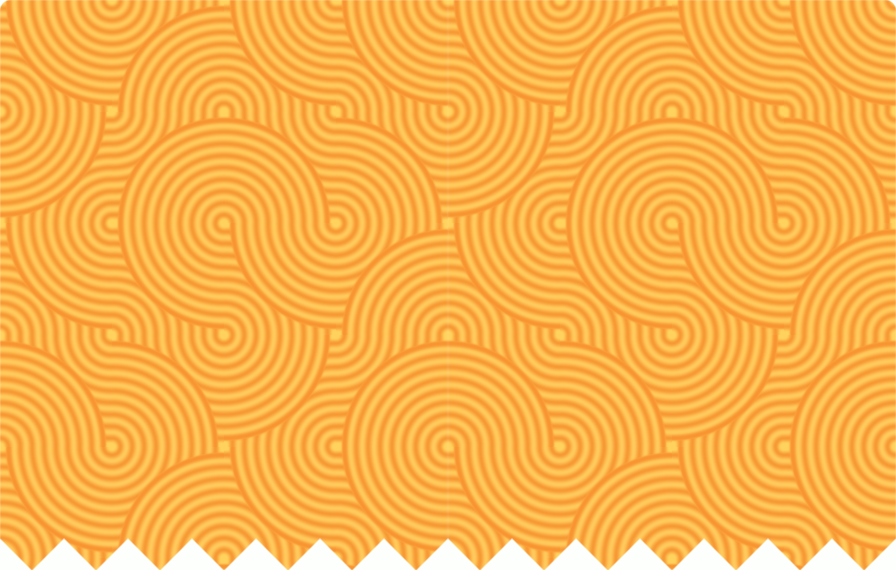
This pattern is drawn by a WebGL 2 fragment shader. Its source:

```glsl
#version 300 es
precision highp float;
// Interlocking ringed swirls in orange, with a pinked white lower edge.
// Each square cell holds quarter rings about one chosen corner; rings about
// the opposite corner fill what is left. The layout repeats every 4 cells.

uniform vec2 u_resolution;
out vec4 outColor;

const float TAU = 6.2831853;
const vec2 CELLS_PER_WIDTH = vec2(8.0, 8.025);
const float RINGS = 8.0;          // ridges between first and last groove
const float DOT_RADIUS = 0.075;   // first groove, in cells
const float RING_STEP = (1.0 - 2.0 * DOT_RADIUS) / RINGS;
const float TEETH = 14.0;         // zigzag teeth across the width
const float TOOTH_HEIGHT = 0.0352;
const float CORNER_RADIUS = 0.012;

const vec3 GROOVE = vec3(0.968, 0.598, 0.205);
const vec3 RIDGE = vec3(1.000, 0.790, 0.357);
const vec3 RIM = vec3(0.975, 0.565, 0.180);
const vec3 PAPER = vec3(0.990, 1.000, 0.990);

// Corner (0 or 1 per axis, y down) that owns the rings of a cell.
// Every second pair of rows is shifted sideways by two cells.
vec2 ownerCorner(vec2 cell) {
    float column = mod(cell.x + 2.0 * floor(cell.y / 2.0), 4.0);
    bool oddRow = mod(cell.y, 2.0) > 0.5;
    float isSecond = 1.0 - step(0.5, abs(column - 1.0));
    return oddRow ? vec2(isSecond, step(0.5, column)) : vec2(1.0, isSecond);
}

// Soft ring profile: 1 on a ridge, 0 in a groove, flat in the centre dot.
float ringProfile(float radius) {
    float phase = clamp((radius - DOT_RADIUS) / RING_STEP, -0.5, RINGS + 0.5);
    return pow(0.5 - 0.5 * cos(TAU * phase), 0.88);
}

// Colour of the swirls at a grid position; blur is a pixel in cell units.
vec3 swirls(vec2 grid, float blur) {
    vec2 cell = floor(grid);
    vec2 local = grid - cell;
    vec2 corner = ownerCorner(cell);
    float nearRadius = length(local - corner);
    float farRadius = length(local - (1.0 - corner));

    // The owner's disc ends just past its last groove.
    float rimRadius = 1.0 - DOT_RADIUS;
    float discEdge = rimRadius + 0.2 * RING_STEP;
    float soft = max(blur, 0.012);
    float outside = smoothstep(discEdge - soft, discEdge + soft, nearRadius);
    float ridge = mix(ringProfile(nearRadius), ringProfile(farRadius), outside);
    vec3 color = mix(GROOVE, RIDGE, ridge);

    // Slightly deeper tone along the disc's rim.
    float rim = 1.0 - smoothstep(0.0, 0.4 * RING_STEP, abs(nearRadius - rimRadius));
    color = mix(color, RIM, 0.55 * rim);

    // Brighter dot where cells meet.
    vec2 toNode = local - round(local);
    float dotMask = 1.0 - smoothstep(0.03, DOT_RADIUS, length(toNode));
    return color + dotMask * vec3(0.0, 0.035, 0.01);
}

// Signed distance to the pinked bottom edge, negative inside the paper teeth.
float zigzagDistance(vec2 p) {
    float fromApex = abs(fract(p.x * TEETH + 0.5) - 0.5) / TEETH;
    return (p.y - TOOTH_HEIGHT + fromApex) * 0.7071;
}

// Distance past the rounded upper corners, positive outside.
float topCornerDistance(vec2 p, float top) {
    vec2 fromCorner = vec2(abs(p.x - 0.5) - 0.5, p.y - top) + CORNER_RADIUS;
    return length(max(fromCorner, 0.0)) - CORNER_RADIUS;
}

void main() {
    // Canvas width is one unit.
    vec2 p = gl_FragCoord.xy / u_resolution.x;
    float top = u_resolution.y / u_resolution.x;
    float pixel = 1.0 / u_resolution.x;

    vec2 grid = vec2(p.x, top - p.y) * CELLS_PER_WIDTH;
    vec3 color = swirls(grid, pixel * CELLS_PER_WIDTH.x);

    // Faint pale seam where the two halves join.
    float seam = 1.0 - smoothstep(0.0005, 0.0025, abs(p.x - 0.5));
    color = mix(color, PAPER, 0.06 * seam);

    // Cut the outline out of the paper.
    float bottomCut = 1.0 - smoothstep(-pixel, pixel, zigzagDistance(p));
    float cornerCut = smoothstep(-pixel, pixel, topCornerDistance(p, top));
    color = mix(color, PAPER, max(bottomCut, cornerCut));

    outColor = vec4(color, 1.0);
}
```
